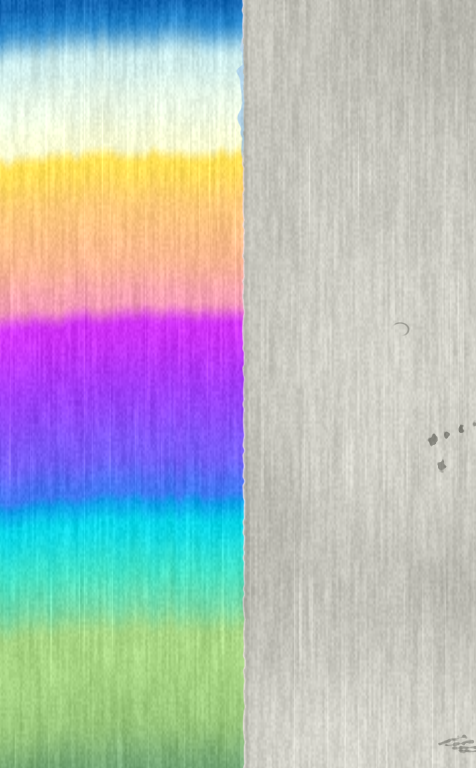
Give the GLSL for this texture, as a Shadertoy shader.

```glsl
#define EDGE_X 0.318
#define BEND 0.014
#define BRUSH 0.075
#define GRAIN 0.065
#define METAL vec3(0.785, 0.782, 0.748)
#define MARK_INK vec3(0.43, 0.43, 0.40)

float hash(vec2 p) {
    vec3 q = fract(vec3(p.xyx) * 0.1031);
    q += dot(q, q.yzx + 33.33);
    return fract((q.x + q.y) * q.z);
}

float noise(vec2 p) {
    vec2 cell = floor(p), f = fract(p);
    f = f * f * (3.0 - 2.0 * f);
    return mix(mix(hash(cell), hash(cell + vec2(1, 0)), f.x),
               mix(hash(cell + vec2(0, 1)), hash(cell + vec2(1, 1)), f.x), f.y);
}

float segment(vec2 p, vec2 a, vec2 b) {
    vec2 d = b - a;
    return length(p - a - d * clamp(dot(p - a, d) / dot(d, d), 0.0, 1.0));
}

float spot(vec2 p, vec2 center, vec2 size) {
    vec2 d = (p - center) / size;
    return exp(-dot(d, d));
}

void fade(inout vec3 c, float y, float start, float end, vec3 tint) {
    c = mix(c, tint, smoothstep(start, end, y));
}

// Interference colours, from the top down
vec3 spectrum(float y) {
    vec3 c = vec3(0.07, 0.40, 0.70);
    fade(c, y, 0.000, 0.028, vec3(0.13, 0.51, 0.79));
    fade(c, y, 0.022, 0.078, vec3(0.80, 0.92, 0.92));
    fade(c, y, 0.070, 0.140, vec3(0.92, 0.97, 0.90));
    fade(c, y, 0.130, 0.190, vec3(0.97, 0.98, 0.83));
    fade(c, y, 0.187, 0.212, vec3(1.00, 0.88, 0.33));
    fade(c, y, 0.208, 0.275, vec3(0.99, 0.79, 0.47));
    fade(c, y, 0.250, 0.350, vec3(0.98, 0.72, 0.57));
    fade(c, y, 0.330, 0.400, vec3(0.96, 0.62, 0.71));
    fade(c, y, 0.392, 0.426, vec3(0.81, 0.20, 0.97));
    fade(c, y, 0.420, 0.520, vec3(0.63, 0.25, 0.98));
    fade(c, y, 0.490, 0.610, vec3(0.45, 0.37, 0.97));
    fade(c, y, 0.590, 0.645, vec3(0.25, 0.47, 0.95));
    fade(c, y, 0.638, 0.658, vec3(0.05, 0.63, 0.92));
    fade(c, y, 0.650, 0.684, vec3(0.04, 0.85, 0.92));
    fade(c, y, 0.675, 0.755, vec3(0.27, 0.89, 0.78));
    fade(c, y, 0.735, 0.795, vec3(0.45, 0.85, 0.66));
    fade(c, y, 0.780, 0.830, vec3(0.66, 0.84, 0.52));
    fade(c, y, 0.850, 0.950, vec3(0.60, 0.78, 0.48));
    fade(c, y, 0.930, 1.010, vec3(0.44, 0.64, 0.45));
    return c;
}

// Bare plate with broad soft shading
vec3 plate(vec2 p) {
    float shade = 0.035 * (noise(p * vec2(5, 4)) - 0.5);
    shade -= 0.055 * spot(p, vec2(0.56, 0.00), vec2(0.20, 0.16));
    shade -= 0.045 * spot(p, vec2(0.33, 0.68), vec2(0.10, 0.16));
    shade -= 0.060 * spot(p, vec2(0.60, 0.77), vec2(0.10, 0.08));
    shade -= 0.025 * spot(p, vec2(0.33, 0.34), vec2(0.06, 0.22));
    shade += 0.035 * spot(p, vec2(0.49, 0.52), vec2(0.12, 0.20));
    shade += 0.045 * spot(p, vec2(0.42, 0.96), vec2(0.16, 0.09));
    return METAL + shade;
}

// Ring, specks and scratches on the plate
float marks(vec2 p, float aa) {
    vec2 d = p - vec2(0.521, 0.429);
    float ring = abs(length(d * vec2(1.0, 1.3)) - 0.011);
    float ink = 0.5 * smoothstep(0.001 + aa, 0.0, ring) * smoothstep(0.008, -0.004, d.y - d.x);
    float wobble = 0.004 * (noise(p * 260.0) - 0.5);
    for (int i = 0; i < 5; i++) {
        float k = float(i);
        vec2 center = i < 4 ? vec2(0.564 + 0.018 * k, 0.573 - 0.007 * k) : vec2(0.575, 0.607);
        float size = i == 0 || i == 4 ? 0.0055 : 0.003;
        float speck = length((p - center) * vec2(1.0, 0.8)) + wobble - size;
        ink = max(ink, 0.75 * smoothstep(aa, -aa, speck));
    }
    for (int i = 0; i < 4; i++) {
        float k = float(i);
        vec2 a = vec2(0.572 + 0.009 * k, 0.968 + 0.003 * k);
        float line = segment(p, a, a + vec2(0.034, -0.009 + 0.004 * k)) + wobble;
        ink = max(ink, 0.6 * smoothstep(0.0015 + aa, 0.0, line));
    }
    return ink;
}

void mainImage(out vec4 fragColor, in vec2 fragCoord) {
    vec2 p = fragCoord / iResolution.y;
    p.y = 1.0 - p.y;
    float aa = 1.0 / iResolution.y;

    // Bands sag toward the left rim
    float sag = max(1.0 - p.x / 0.20, 0.0);
    float flow = 0.008 * (noise(vec2(p.x * 90.0, p.y * 5.0)) - 0.5);
    vec3 film = spectrum(p.y - BEND * sag * sag + flow);
    vec3 metal = mix(plate(p), MARK_INK, marks(p, aa));

    // Ragged border, chipped near the top
    float chipZone = smoothstep(0.04, 0.07, p.y) * smoothstep(0.215, 0.19, p.y);
    float chip = chipZone * smoothstep(0.35, 0.9, noise(vec2(2.0, p.y * 65.0)));
    float rag = 0.0022 * (noise(vec2(7.0, p.y * 150.0)) - 0.5);
    float side = p.x - EDGE_X - rag - 0.002 * (p.y - 0.5);
    float rim = side + 0.0015 + 0.0075 * chip;
    vec3 rimTint = mix(vec3(0.91, 0.84, 0.87), vec3(0.66, 0.80, 0.91), chipZone);
    vec3 color = mix(film, rimTint, 0.85 * smoothstep(-aa, aa, rim));
    color = mix(color, metal, smoothstep(-aa, aa, side));
    color -= 0.07 * smoothstep(0.005, 0.0, abs(side - 0.003)) * step(0.0, side);

    // Vertical brushing, fine grain and sparse bright hairlines
    float brush = noise(p * vec2(330, 13)) + 0.6 * noise(p * vec2(170, 35) + 9.0) - 0.8;
    float grain = noise(p * vec2(390, 260) + 31.0) - 0.5;
    float hair = smoothstep(0.80, 0.98, noise(p * vec2(300, 5) + 53.0));
    color += BRUSH * brush + GRAIN * grain + 0.05 * hair;
    fragColor = vec4(clamp(color, 0.0, 1.0), 1.0);
}
```
